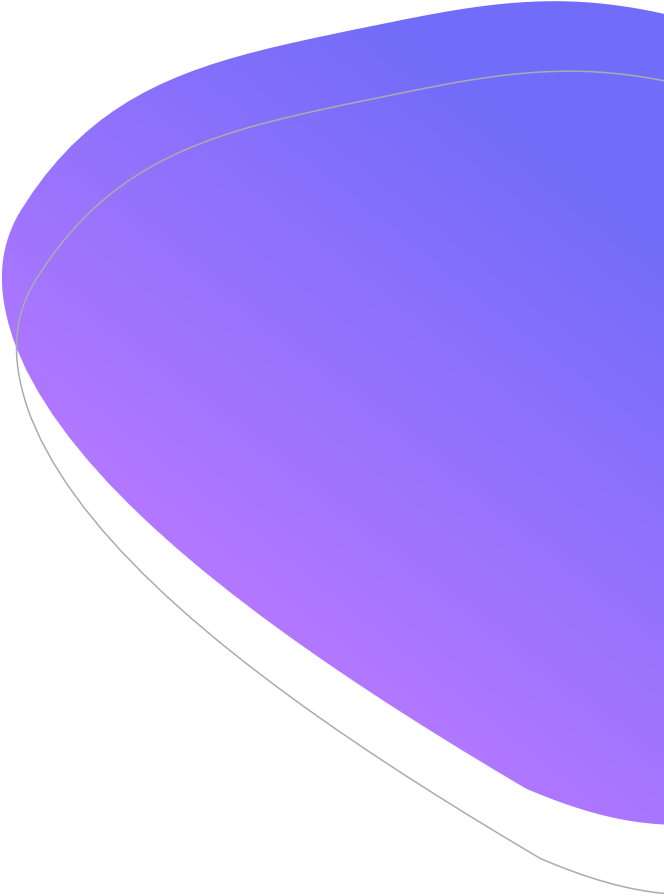
A WebGL 1 fragment shader for this background:

```glsl
precision highp float;
uniform vec2 u_resolution;

vec2 bezier(vec2 a, vec2 b, vec2 c, vec2 d, float t) {
  float u = 1.0 - t;
  return u * u * u * a + 3.0 * u * u * t * b + 3.0 * u * t * t * c + t * t * t * d;
}

// Updates field: x = nearest distance, y = side, flipped by each edge left of p
void addCurve(vec2 p, vec2 a, vec2 b, vec2 c, vec2 d, inout vec2 field) {
  vec2 start = a;
  for (int i = 1; i <= 20; i++) {
    vec2 end = bezier(a, b, c, d, float(i) / 20.0);
    vec2 edge = end - start;
    vec2 toP = p - start;
    float along = clamp(dot(toP, edge) / dot(edge, edge), 0.0, 1.0);
    field.x = min(field.x, length(toP - edge * along));
    if ((start.y > p.y) != (end.y > p.y) && toP.x > toP.y / edge.y * edge.x) {
      field.y = -field.y;
    }
    start = end;
  }
}

// Signed distance to the blob, negative inside; it runs off the right side
float blobDistance(vec2 p) {
  vec2 field = vec2(1e4, 1.0);
  vec2 crest = vec2(475.0, 1.0);
  vec2 shoulder = vec2(300.0, 26.0);
  vec2 cheek = vec2(18.0, 180.0);
  vec2 flank = vec2(14.0, 298.0);
  vec2 corner = vec2(450.0, 676.0);
  addCurve(p, vec2(660.0, 42.0), vec2(600.0, 16.0), vec2(535.0, 1.0), crest, field);
  addCurve(p, crest, vec2(415.0, 1.0), vec2(360.0, 14.0), shoulder, field);
  addCurve(p, shoulder, vec2(175.0, 52.0), vec2(85.0, 72.0), cheek, field);
  addCurve(p, cheek, vec2(-1.0, 211.0), vec2(-5.0, 248.0), flank, field);
  addCurve(p, flank, vec2(64.0, 425.0), vec2(245.0, 555.0), corner, field);
  addCurve(p, corner, vec2(497.0, 696.0), vec2(537.0, 707.0), vec2(580.0, 707.0), field);
  return field.x * field.y;
}

void main() {
  // Design space of 568 by 768 units, y pointing down
  vec2 uv = gl_FragCoord.xy / u_resolution;
  vec2 p = vec2(uv.x, 1.0 - uv.y) * vec2(568.0, 768.0);
  float pixel = 768.0 / u_resolution.y;

  // Diagonal gradient fill
  float slope = dot(p, vec2(-0.62, 0.78));
  vec3 blue = vec3(0.443, 0.424, 0.976);
  vec3 violet = vec3(0.70, 0.467, 1.0);
  vec3 fill = mix(blue, violet, clamp((slope + 195.0) / 465.0, 0.0, 1.0));
  float inside = clamp(0.5 - blobDistance(p) / pixel, 0.0, 1.0);
  vec3 color = mix(vec3(1.0), fill, inside);

  // Thin grey outline, a shifted copy of the blob
  float offset = abs(blobDistance(p - vec2(12.5, 60.0)));
  float line = clamp(0.5 + (0.65 - offset) / pixel, 0.0, 1.0);
  color = mix(color, vec3(0.67), line);

  gl_FragColor = vec4(color, 1.0);
}
```
